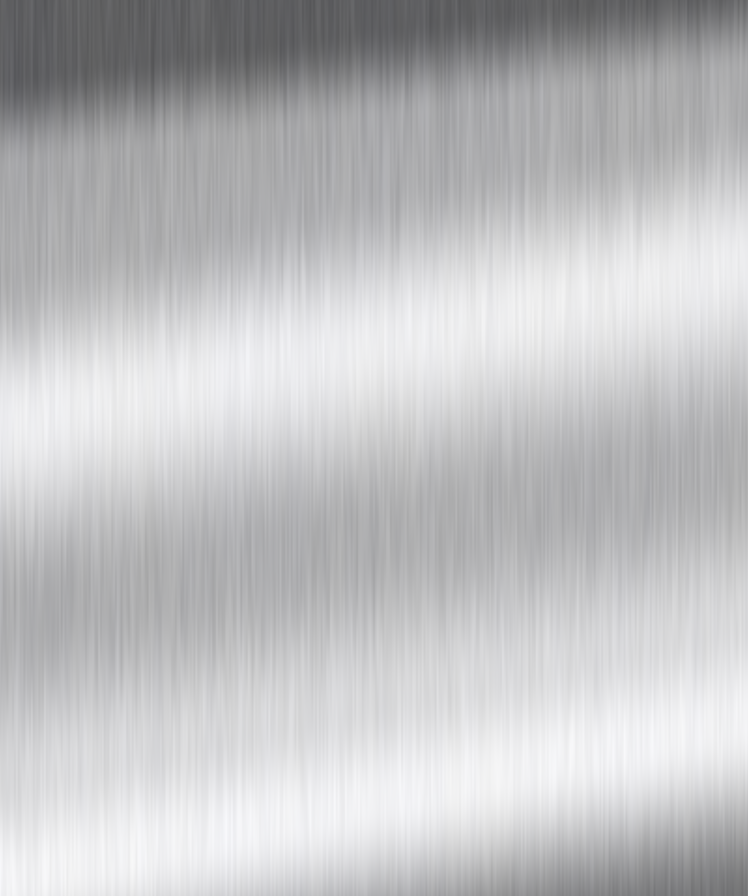
Give the GLSL for this texture, as a Shadertoy shader.

```glsl
float hash(ivec2 cell, int seed) {
    uint h = uint(cell.x) * 1597334677u ^ uint(cell.y) * 3812015801u ^ uint(seed) * 2798796415u;
    h = (h ^ (h >> 16)) * 2146121005u;
    h = (h ^ (h >> 15)) * 2221713035u;
    return float((h ^ (h >> 16)) >> 8) / 16777216.0;
}

// One column of noise, shifted at random so that scratch ends do not line up
float column(int id, float y, int seed) {
    y += 20.0 + 9.0 * hash(ivec2(id, 0), seed + 50);
    int row = int(floor(y));
    float a = hash(ivec2(id, row), seed);
    float b = hash(ivec2(id, row + 1), seed);
    return mix(a, b, smoothstep(0.0, 1.0, fract(y))) - 0.5;
}

// Long vertical scratches, blended between neighbouring columns
float scratches(vec2 p, int seed) {
    int id = int(floor(p.x));
    return mix(column(id, p.y, seed), column(id + 1, p.y, seed),
               smoothstep(0.0, 1.0, fract(p.x)));
}

// Light reflected along the axis across the tilted bands
float reflection(float t, float topEdge) {
    float light = mix(0.375, 0.655, smoothstep(0.03, 0.135, topEdge));
    light += 0.025 * smoothstep(0.08, 0.24, t);
    light += 0.25 * smoothstep(0.21, 0.38, t) * (1.0 - smoothstep(0.385, 0.59, t));
    light += 0.17 * smoothstep(0.61, 0.79, t);
    light += 0.10 * smoothstep(0.78, 0.89, t);
    light -= 0.50 * smoothstep(0.90, 1.10, t);
    return light;
}

void mainImage(out vec4 fragColor, in vec2 fragCoord) {
    vec2 uv = fragCoord / iResolution.xy;
    float down = 1.0 - uv.y;
    float side = uv.x - 0.5;

    // Brushed grain from fine to broad
    float fine = scratches(uv * vec2(400.0, 14.0), 1);
    float medium = scratches(uv * vec2(210.0, 9.0), 2);
    float broad = scratches(uv * vec2(60.0, 5.0), 3);
    float grain = 0.055 * fine + 0.035 * medium + 0.012 * broad;

    // Tilted soft bands, barely frayed by the grain
    float fray = 0.006 * medium;
    float light = reflection(down + 0.18 * side + fray, down + 0.11 * side + fray);
    light += grain * mix(1.0, 0.7, smoothstep(0.7, 0.95, light));

    // Faint cool and warm tints in the metal
    float tint = 0.005 + 0.006 * scratches(uv * vec2(90.0, 8.0), 4)
               + 0.006 * scratches(uv * vec2(6.0, 5.0), 5);
    vec3 metal = light + tint * vec3(-0.5, -0.3, 1.0);
    fragColor = vec4(clamp(metal, 0.0, 1.0), 1.0);
}
```
